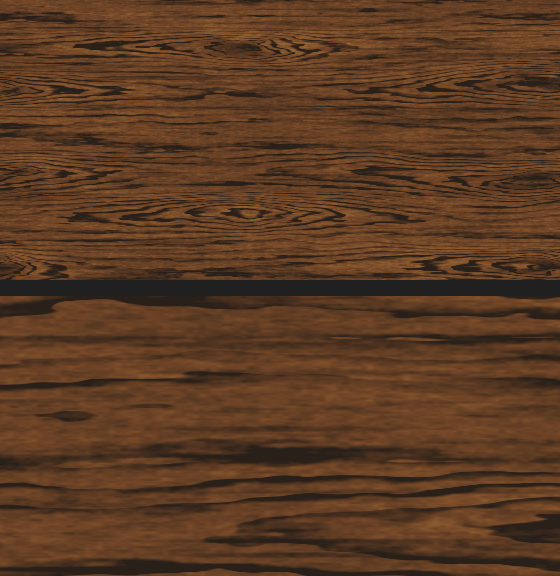
Top, the full canvas; bottom, a detail of the centre.
Reproduce this texture procedurally as a WebGL 2 fragment shader.

```glsl
#version 300 es
precision highp float;
// Dark plain-sawn wood with horizontal grain and nested cathedral arches.
// Each row of boards blends an arch profile on its axis into straight grain
// at its border; the height is cut into rings and roughened by long noise.

uniform vec2 u_resolution;
out vec4 fragColor;

const float TILE_WIDTH = 2.0;
const float ROW_HEIGHT = 0.157;
const float ARCH_RINGS = 6.0;
const float BORDER_RINGS = 7.6;

float hash(vec2 p) {
    return fract(sin(dot(p, vec2(127.1, 311.7))) * 43758.5);
}

float valueNoise(vec2 p) {
    vec2 cell = floor(p);
    vec2 f = fract(p);
    f = f * f * (3.0 - 2.0 * f);
    float low = mix(hash(cell), hash(cell + vec2(1.0, 0.0)), f.x);
    float high = mix(hash(cell + vec2(0.0, 1.0)), hash(cell + vec2(1.0, 1.0)), f.x);
    return mix(low, high, f.y);
}

// Noise centred on zero, from -0.5 to 0.5
float signedNoise(vec2 p) {
    return valueNoise(p) - 0.5;
}

// Bends the straight grain: slow drift plus ragged sideways shifts
vec2 warpGrain(vec2 p) {
    vec2 drift = vec2(signedNoise(p * vec2(5.0, 36.0)) * 0.12,
                      signedNoise(p * vec2(1.7, 4.0) + 7.0) * 0.055);
    drift.x += signedNoise(p * vec2(14.0, 95.0) + 3.0) * 0.08;
    drift.y += signedNoise(p * vec2(6.0, 14.0) + 19.0) * 0.014;
    return p + drift;
}

// Ring height, figure mask and dark core of the row that holds p
vec3 rowFigure(vec2 p) {
    float rowCoord = (p.y - 0.06) / ROW_HEIGHT;
    float row = floor(rowCoord + 0.5);
    float across = 2.0 * abs(rowCoord - row);
    float jitter = hash(vec2(row, 4.0));

    // Signed distance along the row, long to the left and wrapped
    float leftLength = 0.48;
    float rightLength = mix(0.2, 0.4, jitter);
    float reach = TILE_WIDTH * leftLength / (leftLength + rightLength);
    float along = p.x - 1.93 + 1.05 * mod(row, 2.0);
    along = mod(along + reach, TILE_WIDTH) - reach;
    along /= along < 0.0 ? leftLength : rightLength;
    along = sqrt(along * along + 0.006);

    // Plain rows keep the straight grain found far from an arch
    bool plain = abs(row - 3.0) < 0.5 || row > 5.5;
    float decay = plain ? 0.0 : exp(-along);
    float blend = (sqrt(across * across + 0.1) - 0.316) / 0.733;
    float rings = mix(ARCH_RINGS * (1.0 - decay), BORDER_RINGS, blend);
    float mask = smoothstep(0.1, 0.4, decay) * (1.0 - across * across);
    float core = plain ? 0.0 : exp(-7.0 * along * along - 6.0 * across * across);
    return vec3(rings, mask, core);
}

// Dark late wood: slow rise, then a sharp edge; bolder inside the figure
float ringLine(float height, float width, float figure) {
    float f = fract(height);
    float edge = clamp(width, 0.07, 0.3);
    float rise = smoothstep(mix(0.5, 0.38, figure), mix(0.9, 0.76, figure), f);
    return rise * (1.0 - smoothstep(1.0 - edge, 1.0, f));
}

// Brown ramp, indexed by its red value
vec3 woodColour(float tone) {
    vec3 dark = vec3(0.16, 0.125, 0.10);
    vec3 brown = vec3(0.29, 0.19, 0.12);
    vec3 russet = vec3(0.45, 0.277, 0.155);
    vec3 gold = vec3(0.58, 0.395, 0.20);
    vec3 c = mix(dark, brown, clamp((tone - 0.16) / 0.13, 0.0, 1.0));
    c = mix(c, russet, clamp((tone - 0.29) / 0.16, 0.0, 1.0));
    return mix(c, gold, clamp((tone - 0.45) / 0.13, 0.0, 1.0));
}

void main() {
    vec2 p = gl_FragCoord.xy / u_resolution.y;

    // Growth rings, roughened by fibres
    vec2 grain = warpGrain(p);
    vec3 row = rowFigure(grain);
    float figure = row.y;
    float fibre = signedNoise(p * vec2(13.0, 125.0) + 31.0);
    float fineFibre = signedNoise(p * vec2(28.0, 170.0) + 83.0);
    float height = row.x + 12.0 * grain.y + 0.32 * fibre + 0.22 * fineFibre;
    height += 1.2 * signedNoise(p * vec2(1.3, 10.0) + 53.0);
    float ringStrength = mix(0.45, 1.0, hash(vec2(floor(height), 9.0)));
    float fade = mix(0.1, 1.25, valueNoise(p * vec2(5.0, 32.0) + 11.0));
    float line = ringLine(height, fwidth(height), figure);
    line *= mix(ringStrength, 1.0, figure) * mix(fade, 1.1, 0.7 * figure);
    line *= 1.0 + 0.5 * fineFibre;

    // Thin streaks and dark cores
    float streak = valueNoise(p * vec2(3.0, 120.0) + 71.0);
    float thinLine = smoothstep(0.58, 0.9, streak) * (1.0 - 0.5 * figure);
    float core = row.z * smoothstep(0.25, 0.6, valueNoise(p * vec2(7.0, 60.0) + 5.0));

    // Broad tone bands, fine pores and short dark dashes
    float band = signedNoise(p * vec2(0.9, 8.0) + 23.0);
    float patches = signedNoise(p * vec2(2.5, 22.0) + 61.0);
    float pores = signedNoise(p * vec2(65.0, 210.0));
    float specks = signedNoise(p * vec2(140.0, 400.0) + 41.0);
    float dashes = smoothstep(0.6, 0.85, valueNoise(p * vec2(32.0, 250.0) + 17.0));

    float tone = 0.448 + 0.065 * figure + 0.09 * band + 0.06 * patches;
    tone += 0.07 * fibre + 0.08 * pores + 0.07 * specks - 0.05 * dashes;
    tone -= 0.38 * max(line, 0.85 * core) + 0.11 * thinLine;
    fragColor = vec4(woodColour(tone), 1.0);
}
```
